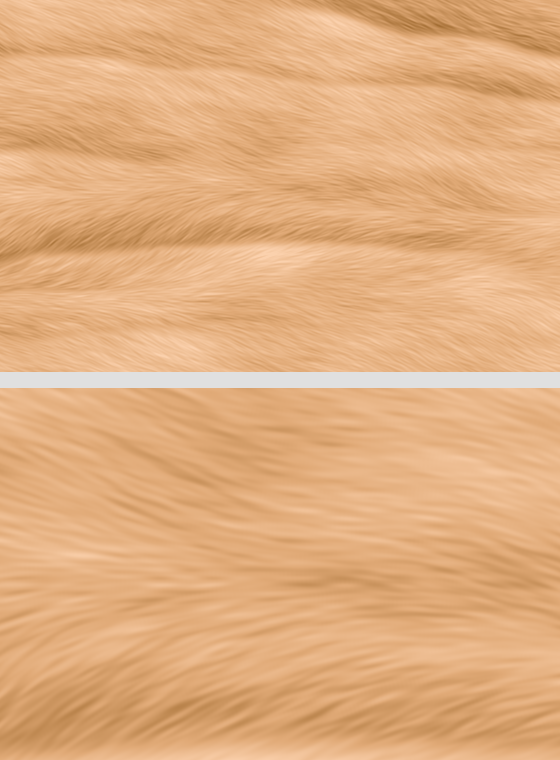
Top: the whole. Bottom: its middle third, enlarged.
A Shadertoy shader for this texture:

```glsl
const vec3 SHADOW_COLOR = vec3(0.64, 0.43, 0.20);
const vec3 COAT_COLOR   = vec3(0.88, 0.665, 0.465);
const vec3 LIGHT_COLOR  = vec3(0.985, 0.82, 0.68);
const float COAT_TONE   = 0.55;   // tone at which COAT_COLOR is reached
const float BASE_TONE   = 0.69;

const float HAIR_FREQ   = 150.0;
const float HAIR_LENGTH = 0.055;
const float HAIR_GAIN   = 0.62;
const float TUFT_FREQ   = 46.0;
const float TUFT_LENGTH = 0.12;
const float TUFT_GAIN   = 0.34;
const int   HAIR_STEPS  = 15;

const float COAT_LEAN   = -0.36;  // hair angle in radians
const float RUFF_LEAN   = 1.05;   // extra lean on the raised lower band
const float LEAN_JITTER = 0.55;
const float CREST_GAIN  = 0.32;
const float MOTTLE_GAIN = 0.26;

// Fold lines: height, slope and curvature along x
const int FOLDS = 8;
const vec3 FOLD_LINE[FOLDS] = vec3[FOLDS](
    vec3(1.115, -0.18, 0.0),   vec3(0.847, -0.04, -0.03),
    vec3(0.585, -0.01, 0.0),   vec3(0.295, 0.13, -0.085),
    vec3(0.215, 0.02, 0.0),    vec3(0.095, 0.02, 0.0),
    vec3(0.66, -0.04, 0.0),    vec3(0.50, -0.06, 0.0));
// Fold shapes: start x, end x, fade width, depth
const vec4 FOLD_SHAPE[FOLDS] = vec4[FOLDS](
    vec4(0.78, 1.9, 0.11, 0.50),   vec4(-0.4, 1.9, 0.055, 0.27),
    vec4(-0.4, 0.50, 0.08, 0.25),  vec4(-0.4, 1.25, 0.085, 0.38),
    vec4(-0.4, 0.42, 0.04, 0.26),  vec4(-0.4, 0.65, 0.07, 0.17),
    vec4(1.15, 1.9, 0.06, 0.18),   vec4(0.75, 1.9, 0.07, 0.13));

vec2 gradientAt(ivec2 cell) {
    uvec2 q = uvec2(cell) * uvec2(1597334673u, 3812015801u);
    uint h = (q.x ^ q.y) * 1597334673u;
    h = (h ^ (h >> 15)) * 2246822519u;
    h ^= h >> 13;
    float angle = float(h & 65535u) * (6.28319 / 65536.0);
    return vec2(cos(angle), sin(angle));
}

float gradientNoise(vec2 p) {
    vec2 cell = floor(p), f = p - cell;
    ivec2 c = ivec2(cell);
    vec2 u = f * f * f * (f * (f * 6.0 - 15.0) + 10.0);
    float a = dot(gradientAt(c), f);
    float b = dot(gradientAt(c + ivec2(1, 0)), f - vec2(1, 0));
    float d = dot(gradientAt(c + ivec2(0, 1)), f - vec2(0, 1));
    float e = dot(gradientAt(c + ivec2(1, 1)), f - vec2(1, 1));
    return mix(mix(a, b, u.x), mix(d, e, u.x), u.y);
}

// Noise smeared along the hair direction, tapered at both ends
float strands(vec2 p, vec2 dir, float freq, float len) {
    float sum = 0.0, total = 0.0;
    for (int i = 0; i < HAIR_STEPS; i++) {
        float t = (float(i) + 0.5) / float(HAIR_STEPS) - 0.5;
        float weight = 0.5 + 0.5 * cos(6.28319 * t);
        sum += weight * gradientNoise((p + dir * t * len) * freq);
        total += weight;
    }
    return sum / total;
}

float hairAngle(vec2 p) {
    float band = (p.y - 0.34) / 0.14;
    float ruff = exp(-band * band) * (1.0 - 0.6 * smoothstep(0.5, 1.3, p.x));
    float jitter = gradientNoise(p * vec2(3.0, 5.0) + 31.0);
    return COAT_LEAN + RUFF_LEAN * ruff + LEAN_JITTER * jitter;
}

// x: shade above the fold lines, y: lit crests below them
vec2 foldLight(vec2 p) {
    vec2 light = vec2(0.0);
    for (int i = 0; i < FOLDS; i++) {
        vec3 line = FOLD_LINE[i];
        vec4 shape = FOLD_SHAPE[i];
        float d = p.y - (line.x + p.x * (line.y + p.x * line.z));
        float span = smoothstep(shape.x - 0.2, shape.x + 0.2, p.x)
                   * (1.0 - smoothstep(shape.y - 0.25, shape.y + 0.25, p.x));
        float soft = 0.005 + 0.14 * shape.z;
        float above = smoothstep(-soft, soft, d);
        float shade = above * exp(-max(d, 0.0) / shape.z);
        float crest = (1.0 - above) * exp(min(d, 0.0) / 0.045);
        light += span * shape.w * vec2(shade, crest);
    }
    return light;
}

void mainImage(out vec4 fragColor, in vec2 fragCoord) {
    vec2 p = fragCoord / iResolution.y;

    // Hair
    float angle = hairAngle(p);
    vec2 dir = vec2(cos(angle), sin(angle));
    float hair = strands(p, dir, HAIR_FREQ, HAIR_LENGTH);
    float tuft = strands(p + 7.3, dir, TUFT_FREQ, TUFT_LENGTH);

    // Folds, with edges broken up by wandering and tufts
    float wander = 0.035 * gradientNoise(p * vec2(4.0, 3.0) + 11.0);
    vec2 folds = foldLight(p + vec2(0.0, wander + 0.035 * tuft + 0.02 * hair));

    // Broad uneven tone
    float mottle = gradientNoise(p * vec2(2.0, 6.0) + 3.7)
                 + 0.7 * gradientNoise(p * vec2(5.0, 15.0) + 19.0);

    float tone = BASE_TONE - folds.x + CREST_GAIN * folds.y + MOTTLE_GAIN * mottle;
    tone += (HAIR_GAIN * hair + TUFT_GAIN * tuft) * (1.0 + 0.8 * folds.x);
    tone = clamp(tone, 0.0, 1.0);

    vec3 color = mix(SHADOW_COLOR, COAT_COLOR, min(tone / COAT_TONE, 1.0));
    color = mix(color, LIGHT_COLOR, max(tone - COAT_TONE, 0.0) / (1.0 - COAT_TONE));
    fragColor = vec4(color, 1.0);
}
```
